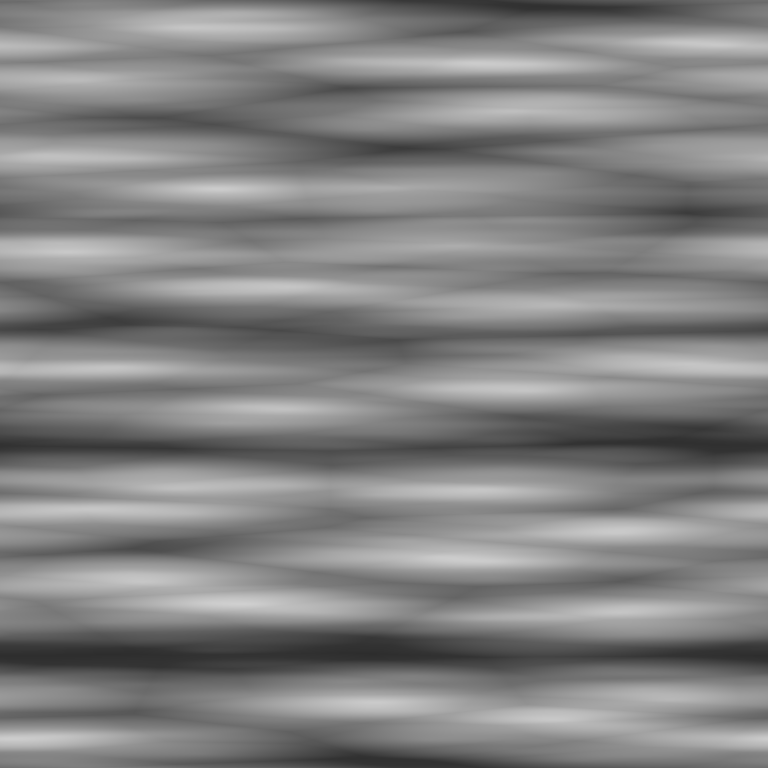
Write a Shadertoy shader that draws this texture.

```glsl
// Soft grey bands: cellular noise stretched sideways, bright at each cell
// point and falling off to dark creases, with a weaker finer octave and
// faint streaks on top. All lattices wrap, so the image tiles.

#define CELLS ivec2(2, 14)         // main lens-shaped cells across and up
#define FINE_CELLS ivec2(4, 28)    // second, weaker octave of cells
#define STREAKS ivec2(3, 56)       // fine streak lattice
#define PEAK 0.836                 // grey at a cell point
#define FALLOFF 0.70               // darkening per main cell of distance
#define FINE_FALLOFF 0.18          // darkening per fine cell of distance
#define SIDE_WEIGHT 0.74           // below 1 draws the lenses out sideways
#define STREAK_GAIN 0.085          // strength of the fine streaks
#define ROUNDING 0.02              // softness of the bright tips
#define SEED 91u

// Integer hash giving two values in 0..1
vec2 hash2(ivec2 cell, uint salt) {
    uint h = uint(cell.x) * 0x9E3779B9u + uint(cell.y) * 0x85EBCA6Bu;
    h += (salt + SEED) * 0xC2B2AE35u;
    h ^= h >> 16; h *= 0x7FEB352Du;
    h ^= h >> 15; h *= 0x846CA68Bu;
    h ^= h >> 16;
    return vec2(h & 0xFFFFu, h >> 16) / 65535.0;
}

ivec2 wrapCell(ivec2 cell, ivec2 period) {
    return (cell + 4 * period) % period;
}

// Distance to the nearest scattered point, in cell units
float cellDistance(vec2 uv, ivec2 period, uint salt) {
    vec2 p = uv * vec2(period);
    ivec2 home = ivec2(floor(p));
    float nearest = 9.0;
    for (int y = -2; y <= 2; y++)
    for (int x = -2; x <= 2; x++) {
        ivec2 cell = home + ivec2(x, y);
        vec2 toPoint = vec2(cell) + hash2(wrapCell(cell, period), salt) - p;
        toPoint.x *= SIDE_WEIGHT;
        nearest = min(nearest, dot(toPoint, toPoint));
    }
    return sqrt(nearest + ROUNDING * ROUNDING);
}

// Smooth wrapping value noise in 0..1
float valueNoise(vec2 uv, ivec2 period, uint salt) {
    vec2 p = uv * vec2(period);
    ivec2 c = ivec2(floor(p));
    vec2 f = fract(p);
    f = f * f * f * (f * (f * 6.0 - 15.0) + 10.0);
    float a = hash2(wrapCell(c, period), salt).x;
    float b = hash2(wrapCell(c + ivec2(1, 0), period), salt).x;
    float d = hash2(wrapCell(c + ivec2(0, 1), period), salt).x;
    float e = hash2(wrapCell(c + ivec2(1, 1), period), salt).x;
    return mix(mix(a, b, f.x), mix(d, e, f.x), f.y);
}

void mainImage(out vec4 fragColor, in vec2 fragCoord) {
    vec2 uv = fract(fragCoord / iResolution.xy);

    // Broad lenses and the creases between them, then smaller ones
    float grey = PEAK - FALLOFF * cellDistance(uv, CELLS, 1u);
    grey -= FINE_FALLOFF * cellDistance(uv, FINE_CELLS, 4u);

    // Fine sideways streaks in two sizes
    float streaks = valueNoise(uv, STREAKS, 2u) - 0.5;
    streaks += 0.5 * (valueNoise(uv, 2 * STREAKS, 3u) - 0.5);
    grey += STREAK_GAIN * streaks;

    // Keep the deepest creases from going black
    grey = max(grey, 0.14 + 0.3 * grey);
    fragColor = vec4(vec3(clamp(grey, 0.0, 1.0)), 1.0);
}
```
